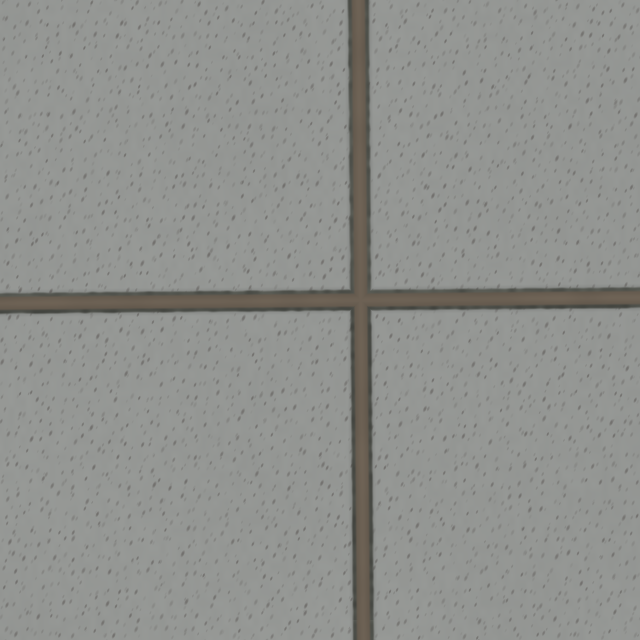
This texture is drawn by a WebGL 1 fragment shader. Its source:

```glsl
precision highp float;
// Grey pinhole-textured ceiling tiles held by a slightly skewed brown metal grid.

uniform vec2 u_resolution;

#define PITCH 1.0                   // tile size
#define CROSSING vec2(0.568, 0.526) // bar positions at the lower left edges
#define SKEW vec2(-0.008, 0.009)    // drift of the bars across the canvas
#define BAR_HALF 0.0103             // half width of the brown face
#define RIM_HALF 0.0160             // half width including the dark rims
#define SOFT 0.0022                 // edge blur
#define DOT_CELLS vec2(57.0, 43.0)  // pinhole cells across and down
#define DOT_SIZE vec2(0.0024, 0.0043)
#define DOT_LEAN 0.35

const vec3 TILE = vec3(0.583, 0.592, 0.581);
const vec3 PINHOLE = vec3(0.425, 0.415, 0.405);
const vec3 RIM = vec3(0.300, 0.308, 0.285);
const vec3 BAR = vec3(0.415, 0.372, 0.322);

vec3 hash3(vec2 p) {
  vec3 q = fract(p.xyx * vec3(0.1031, 0.1030, 0.0973));
  q += dot(q, q.yxz + 33.33);
  return fract((q.xxy + q.yzz) * q.zyx);
}

float noise(vec2 p) {
  vec2 i = floor(p), f = fract(p);
  f = f * f * (3.0 - 2.0 * f);
  float low = mix(hash3(i).x, hash3(i + vec2(1.0, 0.0)).x, f.x);
  float high = mix(hash3(i + vec2(0.0, 1.0)).x, hash3(i + 1.0).x, f.x);
  return mix(low, high, f.y);
}

// Darkness of jittered, leaning oval pinholes.
float pinholes(vec2 uv, vec2 cells, vec2 size, float seed) {
  vec2 home = floor(uv * cells);
  float dark = 0.0;
  for (int y = -1; y <= 1; y++) {
    for (int x = -1; x <= 1; x++) {
      vec2 cell = home + vec2(float(x), float(y));
      vec3 rnd = hash3(cell + seed);
      vec2 offset = uv - (cell + 0.1 + 0.8 * rnd.xy) / cells;
      offset.x -= DOT_LEAN * offset.y;
      float r = length(offset / (size * mix(0.75, 1.2, rnd.z)));
      float depth = mix(0.25, 0.85, fract(rnd.z * 7.3 + rnd.x));
      dark = max(dark, depth * (1.0 - smoothstep(0.2, 1.35, r)));
    }
  }
  return dark;
}

// Signed distance to the nearest of a set of evenly spaced bars.
float barOffset(float x) {
  return (fract(x / PITCH + 0.5) - 0.5) * PITCH;
}

void main() {
  vec2 uv = gl_FragCoord.xy / u_resolution;
  float blur = max(SOFT, 0.75 / min(u_resolution.x, u_resolution.y));

  // Tile face: faint mottling, main pinholes and a finer, paler set
  vec3 color = TILE * (1.0 + 0.016 * (noise(uv * 5.0) - 0.5)
                           + 0.022 * (noise(uv * vec2(110.0, 70.0)) - 0.5));
  float dots = pinholes(uv, DOT_CELLS, DOT_SIZE, 17.0);
  dots = max(dots, 0.45 * pinholes(uv, DOT_CELLS * 0.83, DOT_SIZE * 0.8, 91.0));
  color = mix(color, PINHOLE, dots);

  // Grid bars, slightly out of square
  vec2 bars = vec2(barOffset(uv.x - CROSSING.x - SKEW.x * uv.y),
                   barOffset(uv.y - CROSSING.y - SKEW.y * uv.x));
  float d = min(abs(bars.x), abs(bars.y));

  // Soft contact shadow, then the uneven dark rim
  color *= 1.0 - 0.07 * (1.0 - smoothstep(RIM_HALF, RIM_HALF + 0.007, d));
  float wear = noise(uv * 90.0);
  float rim = 1.0 - smoothstep(RIM_HALF - blur, RIM_HALF + blur, d + 0.0012 * (wear - 0.5));
  vec3 rimColor = RIM * mix(0.9, 1.12, wear);
  rimColor *= 1.0 + 0.12 * smoothstep(-0.012, 0.012, bars.y) - 0.06;
  color = mix(color, rimColor, rim);

  // Brown face with a gentle highlight along its middle
  float face = 1.0 - smoothstep(BAR_HALF - blur, BAR_HALF + blur, d);
  vec3 faceColor = BAR * (1.03 - 0.08 * smoothstep(0.0, BAR_HALF, d));
  faceColor *= 1.0 + 0.05 * (noise(uv * 24.0) - 0.5);
  color = mix(color, faceColor, face);

  gl_FragColor = vec4(color, 1.0);
}
```
